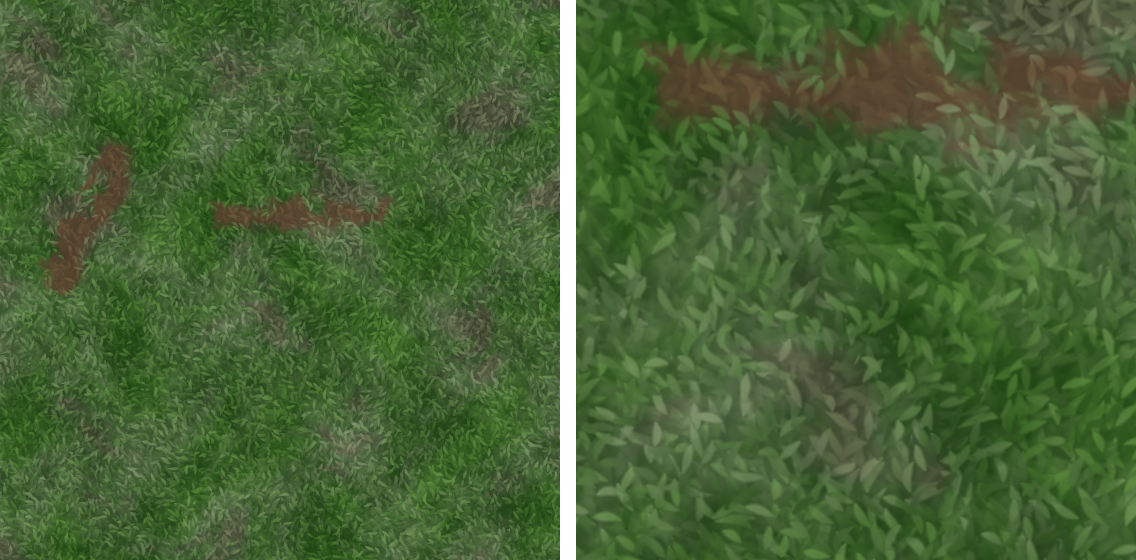
Left, the full canvas; right, a detail of the centre.
Write a WebGL 2 fragment shader that draws this texture.

```glsl
#version 300 es
precision highp float;

uniform vec2 u_resolution;
out vec4 fragColor;

// Grass tones: lush and dry, each from shade to light
const vec3 LUSH_SHADE = vec3(0.12, 0.27, 0.07);
const vec3 LUSH_LIGHT = vec3(0.33, 0.51, 0.22);
const vec3 DRY_SHADE = vec3(0.19, 0.28, 0.15);
const vec3 DRY_LIGHT = vec3(0.46, 0.55, 0.39);
const vec3 SOIL = vec3(0.38, 0.29, 0.20);
const vec3 LITTER = vec3(0.39, 0.38, 0.29);

// Blades, in canvas units except BLADE_REACH, which is in cells
const int BLADE_LAYERS = 6;
const float FIRST_ROWS = 34.0;
const float ROWS_STEP = 7.0;
const float BLADE_REACH = 0.78;
const float BLADE_WIDTH = 0.0027;
const float BLADE_SOFTNESS = 0.0014;
const float BLADE_BEND = 0.3;
const float ANGLE_SPREAD = 2.4;

// Patches
const float CLUMP_FREQUENCY = 19.0;
const float FLOW_FREQUENCY = 9.0;
const float PATCH_SHADING = 0.30;
const float WORN_RADIUS = 0.026;

const mat2 TURN = mat2(0.8, 0.6, -0.6, 0.8);

vec3 hash3(vec2 p) {
    vec3 q = fract(p.xyx * vec3(0.1031, 0.1030, 0.0973));
    q += dot(q, q.yxz + 33.33);
    return fract((q.xxy + q.yzz) * q.zyx);
}

// Warped sine octaves, roughly -0.8 to 0.8
float layeredSines(vec2 p) {
    float sum = 0.0;
    float amplitude = 0.5;
    for (int i = 0; i < 5; i++) {
        p += 0.7 * sin(p.yx * 0.83 + vec2(1.7, 4.1));
        sum += amplitude * sin(p.x) * sin(p.y);
        p = TURN * p * 1.8 + vec2(3.1, 7.7);
        amplitude *= 0.62;
    }
    return sum;
}

// Cellular scatter of curved blades; x is tone, y is dryness
vec2 addBlades(vec2 surface, vec2 uv, float rows, float flow, float seed) {
    vec2 p = uv * rows;
    vec2 home = floor(p);
    float soft = max(BLADE_SOFTNESS, 0.7 / u_resolution.y) * rows;
    for (int y = -1; y <= 1; y++) {
        for (int x = -1; x <= 1; x++) {
            vec2 cell = home + vec2(x, y);
            vec3 place = hash3(cell + seed);
            vec3 look = hash3(cell + seed + 71.3);
            float angle = flow + (place.z - 0.5) * ANGLE_SPREAD;
            vec2 axis = vec2(cos(angle), sin(angle));
            vec2 d = p - cell - place.xy;
            float along = dot(d, axis) / (BLADE_REACH * mix(0.6, 1.0, look.z));
            float across = dot(d, vec2(-axis.y, axis.x));
            across += BLADE_BEND * (look.z - 0.5) * along * along;
            float taper = max(1.0 - along * along, 0.0);
            float width = BLADE_WIDTH * rows * taper;
            float inside = smoothstep(0.0, 0.3, taper);
            float shadow = inside * (1.0 - smoothstep(0.0, 3.0 * soft, abs(across + width) - width));
            float cover = inside * (1.0 - smoothstep(-soft, soft, abs(across) - width));
            surface.x *= 1.0 - 0.22 * shadow;
            float tone = mix(0.16, 1.06, look.x) + 0.12 * along;
            surface = mix(surface, vec2(tone, look.y), 0.85 * cover);
        }
    }
    return surface;
}

// Bare soil along a winding track and a broken bar; 1 at the core
float wornGround(vec2 uv, float rough) {
    vec2 q = uv + 0.022 * vec2(rough, layeredSines(uv.yx * 31.0));
    float bend = 0.16 + 0.042 * tanh((q.y - 0.61) * 28.0);
    float track = length(vec2(q.x - bend, max(abs(q.y - 0.61) - 0.11, 0.0)));
    float ridge = 0.615 + 0.25 * max(q.x - 0.64, 0.0);
    float bar = length(vec2(max(abs(q.x - 0.54) - 0.14, 0.0), q.y - ridge));
    float bareness = 1.0 - min(track, bar + 0.008) / (2.0 * WORN_RADIUS);
    return bareness + 0.35 * rough;
}

void main() {
    vec2 uv = gl_FragCoord.xy / u_resolution.y;

    // Broad variation
    float clump = layeredSines(uv * CLUMP_FREQUENCY);
    float dryPatch = layeredSines(uv.yx * CLUMP_FREQUENCY * 0.8 + 11.0);
    float mottle = layeredSines(uv * CLUMP_FREQUENCY * 3.2 + 5.0);
    float flow = 1.9 + 1.6 * layeredSines(uv * FLOW_FREQUENCY + 2.0);

    // Overlapping blades
    vec2 surface = vec2(0.4 + 0.3 * mottle, 0.5);
    for (int i = 0; i < BLADE_LAYERS; i++) {
        float layer = float(i);
        surface = addBlades(surface, uv, FIRST_ROWS + ROWS_STEP * layer, flow, 17.0 * layer);
        uv += vec2(0.0137, 0.0091);
    }
    uv -= vec2(0.0137, 0.0091) * float(BLADE_LAYERS);

    // Grass colour
    float tone = clamp(surface.x + PATCH_SHADING * clump + 0.12 * mottle, 0.0, 1.1);
    float dryness = clamp(0.5 + 0.9 * dryPatch + 0.5 * (surface.y - 0.5), 0.0, 1.0);
    vec3 color = mix(mix(LUSH_SHADE, LUSH_LIGHT, tone), mix(DRY_SHADE, DRY_LIGHT, tone), dryness);

    // Dead litter, then soil showing between the blades
    float worn = wornGround(uv, mottle);
    float litter = smoothstep(0.25, 0.75, dryPatch - 0.4 * clump + 0.5 * max(worn, 0.0));
    color = mix(color, LITTER * (0.65 + 0.6 * tone), 0.65 * litter);
    float soil = smoothstep(0.25, 0.85, worn + 0.35 * (0.6 - tone));
    color = mix(color, SOIL * (0.82 + 0.32 * tone), 0.9 * soil);

    fragColor = vec4(color, 1.0);
}
```
